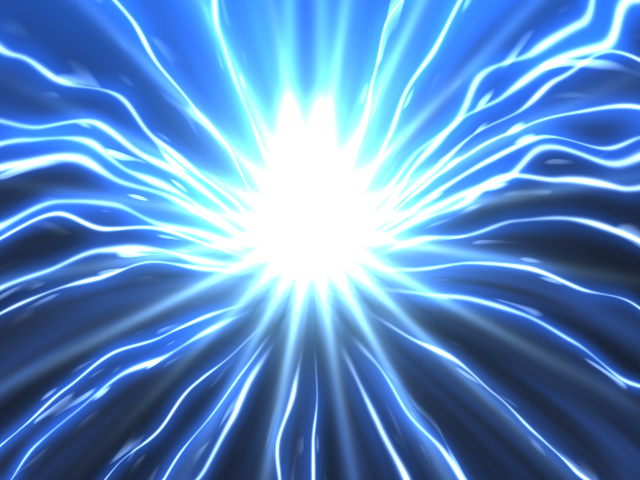
Reproduce this background procedurally as a Shadertoy shader.

```glsl
// A white-blue burst throws glowing strands outward over a dark blue field.
// Strands are constant-angle curves in a drooping polar frame; straight rays,
// stretched noise and Gaussian glows supply the remaining light.

const vec2 GLOW_CENTER = vec2(0.651, 0.523);
const vec2 STRAND_CENTER = vec2(0.651, 0.410);
const vec3 NIGHT = vec3(0.11, 0.14, 0.21);
const vec3 SKY = vec3(0.17, 0.42, 0.92);
const vec3 ELECTRIC = vec3(0.08, 0.33, 0.88);
const vec3 CYAN = vec3(0.50, 0.85, 1.00);
const vec3 ICE = vec3(0.86, 0.95, 1.00);
const float TAU = 6.28319;

// Launch elevations of the strands on either side
const int STRANDS = 16;
const float LEFT[STRANDS] = float[STRANDS](1.23, 1.00, 0.80, 0.69, 0.63, 0.58, 0.44, 0.39,
    0.26, 0.17, -0.27, -0.40, -0.72, -0.90, -1.02, -1.39);
const float RIGHT[STRANDS] = float[STRANDS](1.27, 1.09, 0.89, 0.85, 0.78, 0.72, 0.65, 0.60,
    0.55, 0.39, 0.19, -0.05, -0.48, -0.92, -1.13, -1.55);

float hash(vec2 p) {
    vec3 k = fract(p.xyx * 0.1031);
    k += dot(k, k.yzx + 33.33);
    return fract((k.x + k.y) * k.z);
}

float noise(vec2 p) {
    vec2 i = floor(p), f = fract(p);
    f = f * f * (3.0 - 2.0 * f);
    return mix(mix(hash(i), hash(i + vec2(1, 0)), f.x),
               mix(hash(i + vec2(0, 1)), hash(i + vec2(1, 1)), f.x), f.y);
}

float gauss(float d, float width) {
    d /= width;
    return exp(-d * d);
}

// Elevation at which a curve through v left the center
float launchAngle(vec2 v) {
    float r = length(v);
    float c = max(v.x / max(r, 1e-4), 0.0);
    return atan(v.y, v.x + 1e-5) + 0.6 * c * c * c * c * r * r;
}

// x: bright cores, y: soft halos of one side's strands
vec2 strands(vec2 v, float angles[STRANDS], float seed, float pixel) {
    float r = length(v), angle = launchAngle(v);
    vec2 light = vec2(0.0);
    for (int i = 0; i < STRANDS; i++) {
        vec2 id = vec2(float(i) * 7.0 + 3.0, seed);
        float wiggle = 0.07 * (noise(vec2(r * 9.0, id.x + seed)) - 0.5);
        float d = (angle - angles[i] + wiggle) * r;
        float beads = noise(vec2(r * 13.0 + id.x, seed));
        float width = max(mix(0.0025, 0.006, hash(id)) * (0.6 + 0.8 * beads), pixel);
        float fade = smoothstep(0.12, 0.27, r);
        light.x += fade * gauss(d, width) * mix(0.35, 1.15, beads);
        light.y += fade * gauss(d, 0.024) * mix(0.45, 1.0, hash(id + 5.0));
    }
    return light;
}

// Straight rays in jittered angular sectors
float rays(vec2 p, float count) {
    float r = length(p);
    float sector = fract(atan(p.y, p.x + 1e-5) / TAU + 1.0) * count;
    float id = floor(sector);
    float offset = fract(sector) - mix(0.4, 0.6, hash(vec2(id, 4.0)));
    float d = offset * TAU / count * r;
    float reach = mix(0.20, 0.36, hash(vec2(id, 9.0)));
    float edge = smoothstep(0.5, 0.3, abs(offset));
    return edge * exp(-r / reach) * (gauss(d, 0.007 + 0.012 * r) + 0.4 * gauss(d, 0.028));
}

void mainImage(out vec4 fragColor, in vec2 fragCoord) {
    vec2 p = fragCoord / iResolution.y;
    p.x += 0.5 * (4.0 / 3.0 - iResolution.x / iResolution.y);
    vec2 q = p - STRAND_CENTER, g = p - GLOW_CENTER;
    float pixel = 1.0 / iResolution.y;
    float r = length(q);

    // Blue upper field with grooves following the curved flow
    float side = q.x < 0.0 ? -1.0 : 1.0;
    float launch = launchAngle(vec2(abs(q.x), q.y));
    vec2 flow = vec2(side * cos(launch), sin(launch));
    float sky = smoothstep(-0.05, 0.5, q.y - 0.45 * abs(q.x + 0.1));
    float groove = noise(flow * (9.0 + 2.0 * r) + 20.0);
    float fine = noise(flow * (26.0 + 5.0 * r) + 60.0);
    vec3 color = mix(NIGHT, SKY, sky) * mix(0.65, 1.25, groove);
    color += ELECTRIC * 0.35 * fine * groove * smoothstep(0.1, 0.35, r);

    // Curved strands and loose glints
    vec2 light = strands(vec2(-q.x, q.y), LEFT, 11.0, pixel)
               + strands(q, RIGHT, 37.0, pixel);
    color += ELECTRIC * 0.65 * min(light.y, 1.3) + ICE * light.x;
    float glint = noise(flow * (24.0 + 15.0 * r) + 90.0);
    float glintMask = smoothstep(0.2, 0.4, r) * min(light.y, 1.0);
    color += ICE * 0.75 * smoothstep(0.76, 0.96, glint) * glintMask;

    // Central burst, stretched upward
    float radius = length(vec2(g.x, g.y * (g.y > 0.0 ? 0.75 : 1.15)));
    color += vec3(0.28, 0.50, 0.75) * exp(-radius / 0.23);
    color += CYAN * 1.05 * gauss(radius, 0.20) + 1.5 * gauss(radius, 0.095);
    color += vec3(0.65, 0.88, 1.0) * 0.9 * rays(g, 20.0);

    // Twin upright plumes
    for (int i = 0; i < 2; i++) {
        float x = g.x + 0.049 - 0.066 * float(i);
        float span = smoothstep(0.0, 0.08, g.y) * smoothstep(0.31, 0.21, g.y);
        color += gauss(x, 0.024) * span;
        color += CYAN * 0.3 * gauss(x, 0.018) * smoothstep(0.1, 0.3, g.y);
    }
    fragColor = vec4(clamp(color, 0.0, 1.0), 1.0);
}
```
